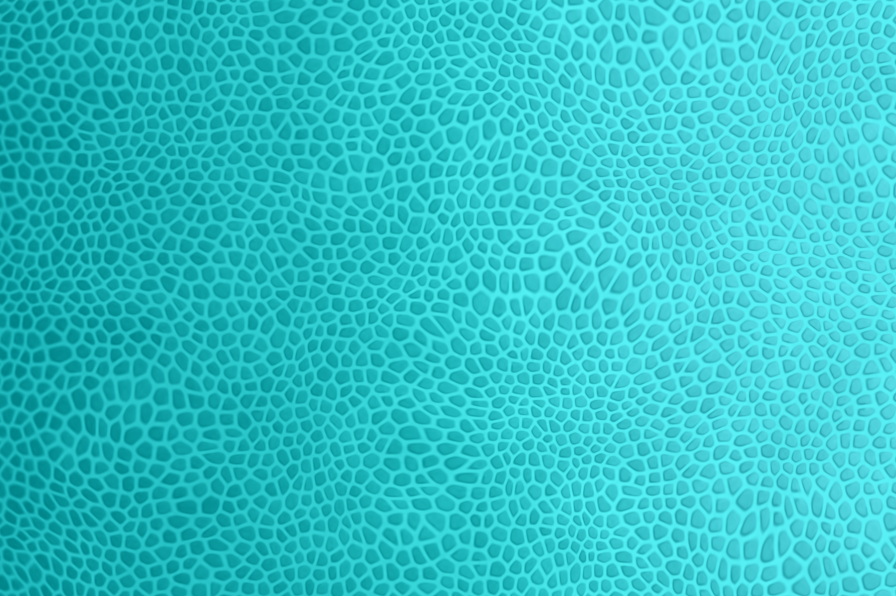
Write a Shadertoy shader that draws this texture.

```glsl
// Turquoise pebbled leather: darker rounded pebbles between pale raised ridges.
// A staggered, jittered Voronoi lattice gives the grain; smoothed border
// distances round the pebbles, and a wide glow brightens the right side.

vec2 hash22(vec2 p) {
    vec3 q = fract(p.xyx * vec3(0.1031, 0.1030, 0.0973));
    q += dot(q, q.yzx + 33.33);
    return fract((q.xx + q.yz) * q.zy);
}

vec2 valueNoise(vec2 p) {
    vec2 i = floor(p), f = fract(p);
    f = f * f * (3.0 - 2.0 * f);
    return mix(mix(hash22(i), hash22(i + vec2(1, 0)), f.x),
               mix(hash22(i + vec2(0, 1)), hash22(i + vec2(1, 1)), f.x), f.y);
}

// Centre of a pebble in the staggered lattice
vec2 pebbleCentre(vec2 id) {
    vec2 lattice = vec2(id.x + 0.5 * mod(id.y, 2.0), id.y * 0.92);
    return lattice + 0.56 * (hash22(id + 71.0) - 0.5);
}

// Returns the offset from the nearest centre (xy), rounded border distance (z)
// and a random value for the pebble (w)
vec4 pebbles(vec2 p) {
    vec2 base = vec2(0.0, floor(p.y / 0.92 + 0.5));
    base.x = floor(p.x - 0.5 * mod(base.y, 2.0) + 0.5);

    vec2 nearest = vec2(9.0), nearestId = base;
    for (int j = -2; j <= 2; j++)
    for (int i = -2; i <= 2; i++) {
        vec2 id = base + vec2(i, j);
        vec2 toCentre = pebbleCentre(id) - p;
        if (dot(toCentre, toCentre) < dot(nearest, nearest)) {
            nearest = toCentre;
            nearestId = id;
        }
    }

    float sum = 0.0;
    for (int j = -2; j <= 2; j++)
    for (int i = -2; i <= 2; i++) {
        vec2 id = nearestId + vec2(i, j);
        if (i == 0 && j == 0) continue;
        vec2 other = pebbleCentre(id) - p;
        float border = dot(0.5 * (nearest + other), normalize(other - nearest));
        sum += exp(-16.0 * border);
    }
    return vec4(-nearest, -log(sum) / 16.0, hash22(nearestId + 13.0).x);
}

// Deep teal at 0, bright turquoise at 1
vec3 leatherColour(float tone) {
    tone = clamp(tone, 0.0, 1.08);
    return vec3(0.29 * pow(tone, 1.3), 0.52 + 0.40 * tone, 0.54 + 0.39 * tone);
}

void mainImage(out vec4 fragColor, in vec2 fragCoord) {
    vec2 uv = fragCoord / iResolution.xy;
    vec2 p = fragCoord / iResolution.y * 37.0;
    float pixel = 37.0 / iResolution.y;

    // Bend the rows into wandering curves
    p += 2.2 * valueNoise(p * 0.13) + 0.5 * valueNoise(p * 0.4 + 20.0);
    vec4 cell = pebbles(p);

    // Broad lighting, strongest at the right of the middle height
    float glow = smoothstep(-0.05, 1.0, uv.x + 0.08 * (uv.y - 0.5));
    glow -= 0.12 * uv.x * pow(abs(2.0 * uv.y - 1.0), 2.0);
    float leftShade = smoothstep(0.12, 0.0, uv.x);

    // Pebble faces, their shaded rims and the ridges around them
    float soft = 0.07 + 0.35 * pixel + 0.04 * leftShade;
    float face = smoothstep(0.11 - soft, 0.11 + soft, cell.z);
    float rim = exp(-pow((cell.z - 0.15) / (0.05 + 0.2 * pixel), 2.0));
    float facing = dot(cell.xy / max(length(cell.xy), 0.05), vec2(0.8, 0.6));

    float faceTone = mix(0.14, 0.86, glow) + 0.12 * (cell.w - 0.5);
    float ridgeTone = mix(0.60, 1.06, smoothstep(0.0, 0.85, glow));
    float tone = mix(ridgeTone, faceTone, face);
    tone -= rim * mix(0.02, 0.24, glow) * (0.75 - 0.6 * facing);
    tone += 0.07 * facing * face * smoothstep(0.4, 0.1, cell.z);

    // Uneven dye and fine surface grain
    tone += 0.08 * (valueNoise(p * 0.3 + 50.0).x - 0.5);
    tone += 0.06 * (valueNoise(p * 5.0).y - 0.5) - 0.08 * leftShade;

    // Pale sheen on the pebble faces in the brightest area
    vec3 colour = leatherColour(tone);
    float sheen = smoothstep(0.45, 1.0, glow) * (0.25 + 0.45 * face);
    colour = mix(colour, colour + vec3(0.12, -0.04, 0.0), sheen);
    fragColor = vec4(clamp(colour, 0.0, 1.0), 1.0);
}
```
